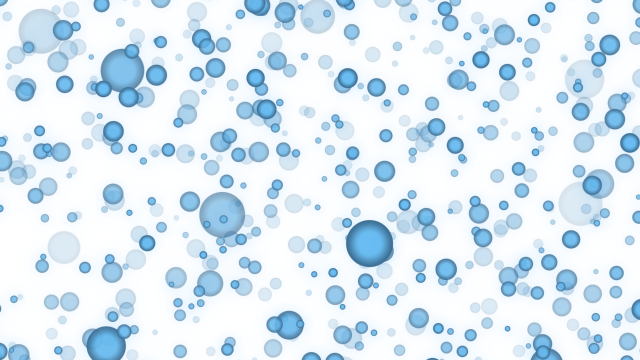
A Shadertoy shader for this pattern:

```glsl
#define LAYERS 6
#define SMALL_CELL 0.13
#define SMALL_SHARE 0.76
#define SMALL_RADII vec2(0.007, 0.030)
#define LARGE_CELL 0.30
#define LARGE_SHARE 0.11
#define LARGE_RADII vec2(0.032, 0.066)
#define OPACITY_RANGE vec2(0.20, 0.95)
#define HALO_STRENGTH 0.13
#define HALO_WIDTH 0.013
#define CORE_COLOR vec3(0.41, 0.74, 0.95)
#define RIM_COLOR vec3(0.23, 0.42, 0.56)

const vec3 HALO_COLOR = vec3(0.50, 0.78, 1.00);

vec4 random4(vec3 seed) {
    vec4 p = fract(seed.xyzx * vec4(0.1031, 0.1030, 0.0973, 0.1099));
    p += dot(p, p.wzxy + 33.33);
    return fract((p.xxyz + p.yzzw) * p.zywx);
}

// Paints one translucent ball with a shaded rim and a faint halo
vec3 paintBubble(vec3 color, float dist, float radius, float opacity, float pixel) {
    float halo = HALO_STRENGTH * opacity * exp(-max(dist - radius, 0.0) / HALO_WIDTH);
    color *= 1.0 - halo * (1.0 - HALO_COLOR);

    float rim = smoothstep(0.42, 1.05, dist / radius);
    float shade = max(rim, 0.5 * (1.0 - opacity));
    float cover = 1.0 - smoothstep(-pixel, pixel, dist - radius);
    return mix(color, mix(CORE_COLOR, RIM_COLOR, shade), cover * opacity);
}

// Scatters at most one bubble per jittered grid cell
vec3 paintLayer(vec3 color, vec2 p, float seed, float cellSize, float share,
                vec2 radii, float opacity, float pixel) {
    vec2 q = p / cellSize + 40.0 * random4(vec3(seed, 7.0, 3.0)).xy + 10.0;
    vec2 home = floor(q);
    for (int y = -1; y <= 1; y++) {
        for (int x = -1; x <= 1; x++) {
            vec2 cell = home + vec2(x, y);
            vec4 rnd = random4(vec3(cell, seed * 17.0 + 5.0));
            if (rnd.w > share) continue;
            float radius = mix(radii.x, radii.y, pow(rnd.z, 1.25));
            float dist = length(q - cell - rnd.xy) * cellSize;
            float alpha = opacity * mix(0.85, 1.05, rnd.w / share);
            color = paintBubble(color, dist, radius, min(alpha, 1.0), pixel);
        }
    }
    return color;
}

void mainImage(out vec4 fragColor, in vec2 fragCoord) {
    vec2 p = fragCoord / iResolution.y;
    float pixel = 0.75 / iResolution.y;
    vec3 color = vec3(1.0);

    // Pale bubbles lie at the back, dense ones in front
    for (int i = 0; i < LAYERS; i++) {
        float depth = float(i) / float(LAYERS - 1);
        float opacity = mix(OPACITY_RANGE.x, OPACITY_RANGE.y, smoothstep(0.0, 1.0, depth));
        float seed = float(i) + 1.0;
        color = paintLayer(color, p, seed + 20.0, LARGE_CELL, LARGE_SHARE,
                           LARGE_RADII, opacity, pixel);
        color = paintLayer(color, p, seed, SMALL_CELL, SMALL_SHARE,
                           SMALL_RADII, opacity, pixel);
    }
    fragColor = vec4(color, 1.0);
}
```
